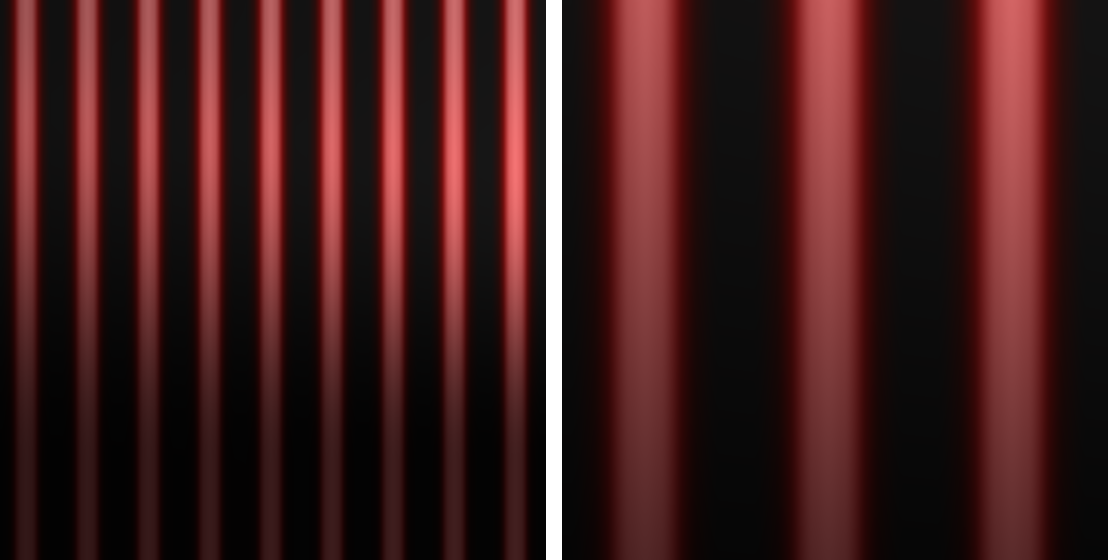
Left: the whole. Right: its middle third, enlarged.
This background is drawn by a Shadertoy shader. Its source:

```glsl
// Glowing red vertical folds on charcoal, lit from the upper right and fading downward.

const float PITCH        = 0.112;   // fold spacing, in canvas widths
const float FIRST_CENTER = 0.048;   // centre of the leftmost fold
const vec2  CORE_EDGE    = vec2(0.08, 0.21);  // soft edges, in pitches from the centre
const vec2  BODY_EDGE    = vec2(0.14, 0.29);
const vec2  HALO_EDGE    = vec2(0.22, 0.41);

const vec3 CHARCOAL  = vec3(0.090, 0.088, 0.088);
const vec3 HALO_RED  = vec3(0.230, 0.055, 0.045);
const vec3 BODY_RED  = vec3(0.560, 0.060, 0.060);
const vec3 CORE_PINK = vec3(0.900, 0.390, 0.390);
const vec3 RIDGE     = vec3(0.070, 0.070, 0.070);  // added along the fold's crest

const float FLOOR_LIGHT = 0.27;     // core light left at the bottom
const float FLOOR_SHADE = 0.13;     // surrounding light left at the bottom
const float LEFT_LIGHT  = 0.74;     // light at the left side
const float TOP_FADE    = 0.09;     // slight dimming at the upper edge
const float TOP_HAZE    = 0.16;     // paler cores at the upper edge

// 1 inside the near edge, 0 beyond the far edge.
float band(vec2 edge, float d) {
    return 1.0 - smoothstep(edge.x, edge.y, d);
}

// Unlit colour at a distance from the fold's centre, in pitches.
vec3 foldColor(float d, float haze) {
    vec3 core = mix(CORE_PINK, vec3(dot(CORE_PINK, vec3(0.3333))), haze);
    vec3 color = mix(CHARCOAL, HALO_RED, band(HALO_EDGE, d));
    color = mix(color, BODY_RED, band(BODY_EDGE, d));
    color = mix(color, core, band(CORE_EDGE, d));
    return color + RIDGE * exp(-d * d * 240.0);
}

void mainImage(out vec4 fragColor, in vec2 fragCoord) {
    vec2 uv = fragCoord / iResolution.xy;

    // Repeat the fold across the canvas.
    float d = abs(fract((uv.x - FIRST_CENTER) / PITCH + 0.5) - 0.5);

    // The pool of light reaches lower on the right.
    float rise = smoothstep(0.17, mix(0.86, 0.70, uv.x), uv.y);
    float top = smoothstep(0.70, 1.0, uv.y);
    float side = mix(LEFT_LIGHT, 1.0, uv.x);

    // Crests keep more light than the valleys between them.
    float low = mix(FLOOR_SHADE, FLOOR_LIGHT, band(BODY_EDGE, d));
    float light = mix(low, 1.0, rise) * side * (1.0 - TOP_FADE * top);

    fragColor = vec4(foldColor(d, TOP_HAZE * top) * light, 1.0);
}
```
